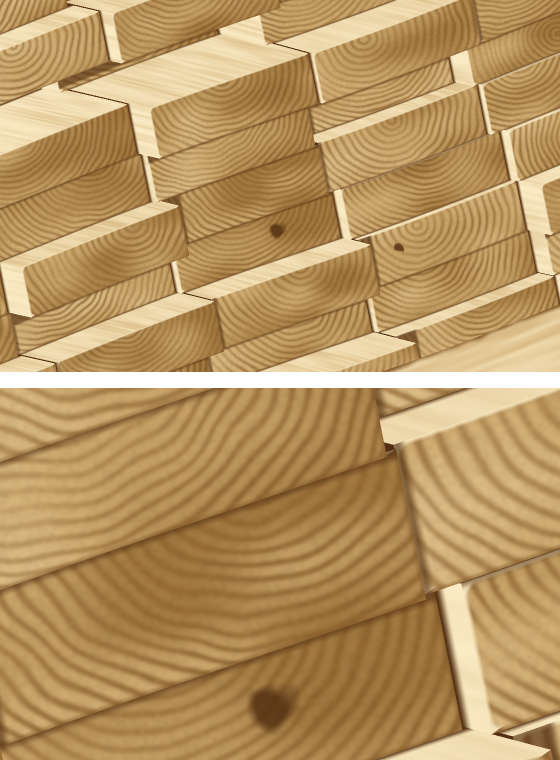
Top, the full canvas; bottom, a detail of the centre.
A WebGL 2 fragment shader for this pattern:

```glsl
#version 300 es
precision highp float;
uniform vec2 u_resolution;
out vec4 outColor;

const vec2 PITCH = vec2(0.431, 0.137);
const vec2 ORIGIN = vec2(0.25, 0.617);
const vec2 EXTRUDE = vec2(0.122, 0.079);
const vec3 CREAM = vec3(0.98, 0.92, 0.77);
const vec3 PALE = vec3(0.86, 0.74, 0.53);
const vec3 TAN = vec3(0.78, 0.64, 0.41);
const vec3 OCHRE = vec3(0.66, 0.50, 0.26);
const vec3 BROWN = vec3(0.50, 0.33, 0.14);
const vec3 DARK = vec3(0.33, 0.19, 0.07);

float hash(vec2 p) {
  vec3 q = fract(vec3(p.xyx) * 0.1031);
  q += dot(q, q.yzx + 33.33);
  return fract((q.x + q.y) * q.z);
}

float noise(vec2 p) {
  vec2 i = floor(p), f = fract(p);
  f = f * f * (3.0 - 2.0 * f);
  return mix(mix(hash(i), hash(i + vec2(1, 0)), f.x),
             mix(hash(i + vec2(0, 1)), hash(i + vec2(1, 1)), f.x), f.y);
}

// Uneven stack: alternate rows stick out, one row is set far back
float protrusion(vec2 cell) {
  float h = hash(cell + 57.0);
  float p = mod(cell.y, 2.0) < 0.5 ? 0.35 + 0.65 * h : 0.55 * h;
  return cell.y == -3.0 && cell.x < 0.5 ? p - 1.1 : p;
}

float rowShift(float row) {
  return 0.022 * row + 0.02 * (hash(vec2(row + 40.0, 9.0)) - 0.5);
}

// Sawn end: f is measured from the centre of the board
vec3 endGrain(vec2 f, vec2 cell) {
  float h = hash(cell + 71.0), k = hash(cell + 93.0), tone = hash(cell + 211.0);
  f = vec2(1.07 * f.x - 0.16 * f.y, f.y);
  vec2 pith = vec2((h - 0.5) * 0.24, k < 0.8 ? -0.05 - 0.09 * k : 0.02);
  float wobble = noise(f * 22.0 + cell * 17.0);
  float rings = length((f - pith) * vec2(0.85, 1.0)) + 0.010 * wobble;
  float wave = 0.5 + 0.5 * sin(rings * mix(370.0, 500.0, k) + 6.0 * h);
  float fade = 0.12 + 0.55 * noise(f * vec2(9.0, 16.0) + cell * 5.0);
  float patches = noise(f * vec2(8.0, 15.0) + cell * 31.0);
  // Broad tone: differs between boards and drifts across each one
  float light = 0.1 + 0.75 * tone + 0.9 * (patches - 0.5) - 1.1 * f.x;
  vec3 col = mix(mix(BROWN, OCHRE, 0.6), TAN, smoothstep(-0.25, 0.75, light));
  col = mix(col, PALE, 0.75 * smoothstep(0.6, 1.2, light) + 0.12 * (1.0 - wave));
  col = mix(col, BROWN, wave * wave * fade);
  col *= 0.97 + 0.06 * noise(f * 220.0);
  // Occasional knot
  vec2 spot = f - vec2((k - 0.5) * 0.26, (h - 0.5) * 0.05);
  float knot = length(spot) + 0.02 * (noise(f * 55.0 + cell) - 0.5);
  float size = 0.010 + 0.035 * k * k;
  float present = step(0.87, hash(cell + 128.0));
  return mix(col, DARK, 0.85 * present * (1.0 - smoothstep(size * 0.5, size, knot)));
}

vec3 planed(float across, float along, float tone) {
  float grain = noise(vec2(across * 130.0, along * 7.0));
  float broad = noise(vec2(across * 20.0, along * 3.0));
  return mix(CREAM, PALE, clamp(tone + 0.9 * grain * broad, 0.0, 1.2));
}

vec3 scene(vec2 p) {
  // Skewed frame: x along the rows, y down the columns
  float down = (1.0 - p.y + 0.37 * p.x) / 1.074;
  vec2 q = vec2(p.x - 0.2 * down, down);
  q.y += 0.006 * sin(q.x * 5.0);
  // Loose plank under the stack
  if (q.y > 1.28) {
    vec3 plank = planed(q.y * 0.6, q.x, 0.35);
    return mix(BROWN, plank, smoothstep(1.28, 1.30, q.y + 0.01 * noise(q * 30.0)));
  }
  float row = floor((q.y - ORIGIN.y) / PITCH.y);
  float column = floor((q.x - ORIGIN.x - rowShift(row)) / PITCH.x);
  float nearest = -1.4;
  vec3 col = DARK;
  // Oblique ray against each extruded board nearby
  for (int j = -1; j <= 1; j++)
  for (int i = -1; i <= 1; i++) {
    vec2 cell = vec2(column + float(i), row + float(j));
    vec2 lo = ORIGIN + cell * PITCH + vec2(rowShift(cell.y), 0.0);
    vec2 hi = lo + PITCH - vec2(0.005, 0.002);
    float front = protrusion(cell);
    vec2 enter = (q - hi) / EXTRUDE, leave = (q - lo) / EXTRUDE;
    float depth = min(min(leave.x, leave.y), front);
    if (depth < max(enter.x, enter.y) || depth <= nearest) continue;
    nearest = depth;
    vec2 w = q - EXTRUDE * depth;
    float above = protrusion(cell - vec2(0, 1));
    float left = protrusion(cell - vec2(1, 0));
    if (depth == front) {
      vec2 halfSize = 0.5 * (hi - lo), f = w - 0.5 * (lo + hi);
      col = endGrain(f, cell);
      // Rounded arris: lit at upper left, dark at lower right
      vec2 e = abs(f) - halfSize + 0.014;
      float d = length(max(e, 0.0)) + min(max(e.x, e.y), 0.0) - 0.014;
      bool lit = f.x / halfSize.x + f.y / halfSize.y < 0.0;
      col = mix(col, lit ? CREAM : BROWN, smoothstep(-0.005, 0.0, d) * (lit ? 0.9 : 0.5));
      // Shade beneath boards that overhang this one
      vec2 clear = w - lo - (vec2(left, above) - front) * EXTRUDE;
      float shade = smoothstep(-0.003, 0.006, min(clear.x, clear.y));
      col = mix(DARK, col, 0.35 + 0.65 * shade);
    } else {
      bool top = leave.y < leave.x;
      col = top ? planed(w.x, depth * 0.2, 0.3 * hash(cell + 19.0))
                : planed(w.y, depth * 0.2, -0.1);
      float contact = depth - (top ? above : left);
      col = mix(DARK, col, smoothstep(-0.04, 0.035, contact));
    }
  }
  return col;
}

void main() {
  vec3 sum = vec3(0.0);
  for (int k = 0; k < 4; k++) {
    vec2 offset = vec2(k & 1, k >> 1) * 0.5 - 0.25;
    sum += scene((gl_FragCoord.xy + offset) / u_resolution.y);
  }
  outColor = vec4(sum * 0.25, 1.0);
}
```
